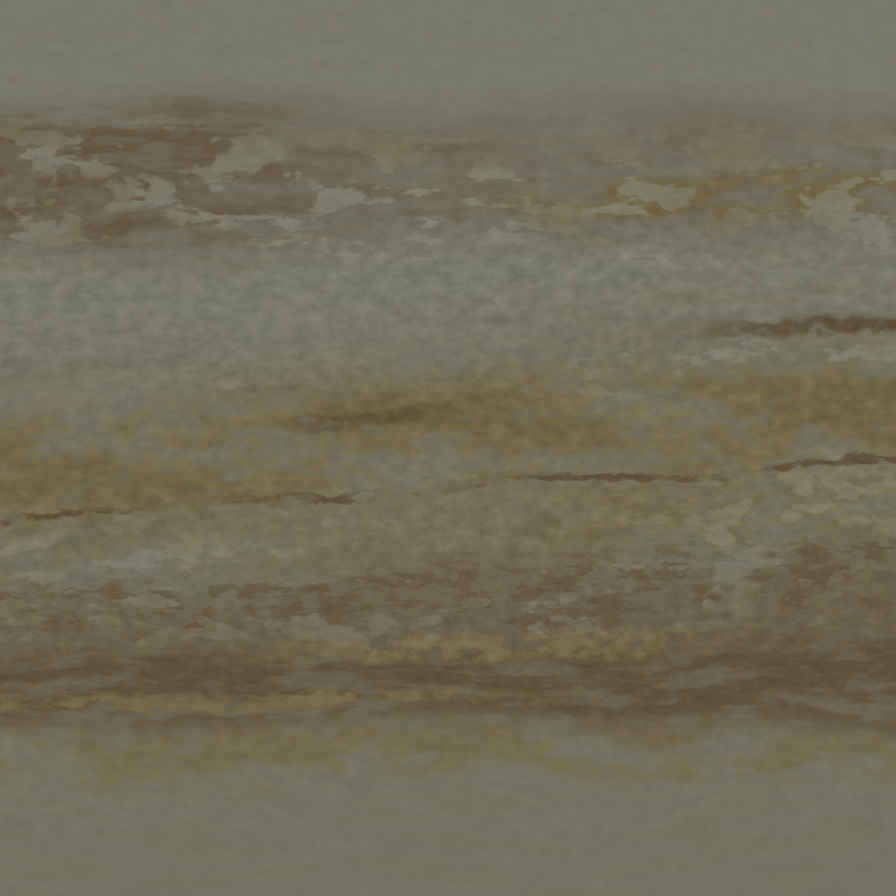
Write a WebGL 1 fragment shader that draws this texture.

```glsl
precision highp float;
// Weathered travertine slab: grey stone with ochre and brown sediment bands.
uniform vec2 u_resolution;

#define GREY  vec3(0.472, 0.472, 0.422)
#define BEIGE vec3(0.452, 0.44, 0.37)
#define TAUPE vec3(0.415, 0.378, 0.305)
#define SAND  vec3(0.452, 0.422, 0.325)
#define OCHRE vec3(0.44, 0.392, 0.25)
#define BROWN vec3(0.36, 0.305, 0.215)
#define RUST  vec3(0.32, 0.26, 0.17)
#define PALE  vec3(0.505, 0.505, 0.445)
#define TILT  0.07
#define WARP  0.02
#define GRAIN 0.075

vec2 gradient(vec2 cell) {
  vec3 h = fract(cell.xyx * vec3(0.1031, 0.1030, 0.0973));
  h += dot(h, h.yzx + 33.33);
  float angle = 6.2832 * fract((h.x + h.y) * h.z);
  return vec2(cos(angle), sin(angle));
}

float noise(vec2 p) {
  vec2 i = floor(p), f = p - i;
  vec2 u = f * f * f * (f * (f * 6.0 - 15.0) + 10.0);
  vec2 e = vec2(1.0, 0.0);
  float low = mix(dot(gradient(i), f), dot(gradient(i + e), f - e), u.x);
  float high = mix(dot(gradient(i + e.yx), f - e.yx),
                   dot(gradient(i + 1.0), f - 1.0), u.x);
  return mix(low, high, u.y);
}

float fbm(vec2 p) {
  float sum = 0.0, amp = 1.0;
  for (int i = 0; i < 4; i++) {
    sum += amp * noise(p);
    p = p * 2.03 + 17.7;
    amp *= 0.55;
  }
  return sum;
}

// Soft horizontal layer around a height.
float band(float y, float center, float halfWidth) {
  return 1.0 - smoothstep(0.35 * halfWidth, halfWidth, abs(y - center));
}

// Noise turned into coverage; a higher level leaves less.
float cover(float n, float level, float soft) {
  return smoothstep(level - soft, level + soft, n);
}

void main() {
  vec2 p = gl_FragCoord.xy / u_resolution;

  // Layers tilt in the middle of the slab and wander slightly.
  vec2 q = p;
  q.y -= TILT * (p.x - 0.5) * band(p.y, 0.48, 0.26);
  q.y += WARP * fbm(p * vec2(3.0, 7.0) + 4.0);
  float y = q.y;
  float left = 1.0 - smoothstep(0.1, 0.5, p.x);
  float right = smoothstep(0.4, 0.75, p.x);

  float broad   = fbm(q * vec2(3.0, 11.0) + 31.0);
  float patches = fbm(q * vec2(9.0, 28.0) + 57.0);
  float streak  = fbm(q * vec2(7.0, 46.0) + 83.0);
  float mottle  = fbm(p * vec2(26.0, 44.0) + 11.0);
  float grain   = fbm(p * vec2(55.0, 80.0) + 71.0);
  float rubble  = mottle + 0.4 * grain;

  // Quiet grey ground, warmer through the middle and at the foot.
  float warm = 1.0 - smoothstep(0.5, 0.64, y + 0.08 * broad - 0.06 * right);
  vec3 col = mix(GREY, BEIGE, clamp(0.85 * warm + 0.35 * streak, 0.0, 1.0));
  float bed = band(y, 0.44, 0.25) * cover(broad + 0.6 * rubble, -0.08, 0.35);
  col = mix(col, SAND, 0.85 * bed);

  // Brown-grey layer near the top, darkest at the left.
  float upper = band(y, 0.805, 0.11);
  col = mix(col, TAUPE, upper * clamp(0.55 + 0.3 * left + 0.5 * streak, 0.0, 1.0));
  col = mix(col, BROWN, 0.65 * upper * left * cover(streak + 0.7 * rubble, 0.05, 0.35));

  // Ochre beds, broken up by rubble.
  float ochre = band(y, 0.51, 0.085) * cover(broad + 0.5 * rubble, -0.15, 0.35);
  ochre = max(ochre, band(y, 0.785, 0.035) * right * cover(patches + 0.3 * rubble, -0.1, 0.25));
  ochre = max(ochre, 0.7 * band(y, 0.16, 0.05) * cover(patches + 0.6 * rubble, 0.05, 0.3));
  ochre = max(ochre, 0.7 * band(y, 0.41, 0.06) * right * cover(patches + 0.4 * rubble, 0.0, 0.3));
  col = mix(col, OCHRE, 0.85 * ochre);

  // Mottled and solid brown sediment.
  float speckle = band(y, 0.335, 0.065) * cover(rubble + 0.6 * streak, 0.08, 0.25);
  float sediment = band(y, 0.235, 0.065) * cover(streak + 0.7 * rubble, -0.15, 0.4);
  col = mix(col, TAUPE, 0.65 * band(y, 0.27, 0.12));
  col = mix(col, BROWN, max(0.7 * speckle, 0.9 * sediment));

  // Pale ragged inclusions, some stained with sand.
  float chips = cover(patches + 0.4 * rubble, 0.2, 0.12);
  float chipZone = max(band(y, 0.78, 0.13), 0.8 * band(y, 0.62, 0.11) * right);
  chipZone = max(chipZone, 0.7 * band(y, 0.37, 0.13));
  vec3 chipColor = mix(PALE, SAND, 0.8 * cover(broad + 0.3 * mottle, 0.05, 0.25));
  col = mix(col, chipColor, 0.75 * chips * chipZone);

  // Thin ochre veins and dark cracks.
  float ragged = y + 0.008 * mottle;
  float vein = band(ragged, 0.215, 0.014) * (1.0 - right);
  vein = max(vein, band(ragged, 0.278, 0.02) * band(p.x, 0.55, 0.35));
  col = mix(col, OCHRE + 0.03, 0.8 * vein * cover(rubble, -0.15, 0.35));
  float crack = 0.7 * band(ragged, 0.452, 0.0055) * cover(streak + 0.5 * mottle, -0.1, 0.35);
  crack = max(crack, 0.75 * band(ragged, 0.615, 0.014) * smoothstep(0.68, 0.95, p.x));
  crack = max(crack, 0.5 * band(ragged, 0.535, 0.014) * band(p.x, 0.41, 0.12));
  col = mix(col, RUST, crack * cover(rubble, -0.35, 0.35));

  // Surface grain, calmer on the plain grey margins.
  float rough = 0.25 + 0.75 * band(y, 0.48, 0.46);
  col += GRAIN * rough * (0.6 * grain + 0.4 * mottle + 0.25 * streak);
  gl_FragColor = vec4(col, 1.0);
}
```
